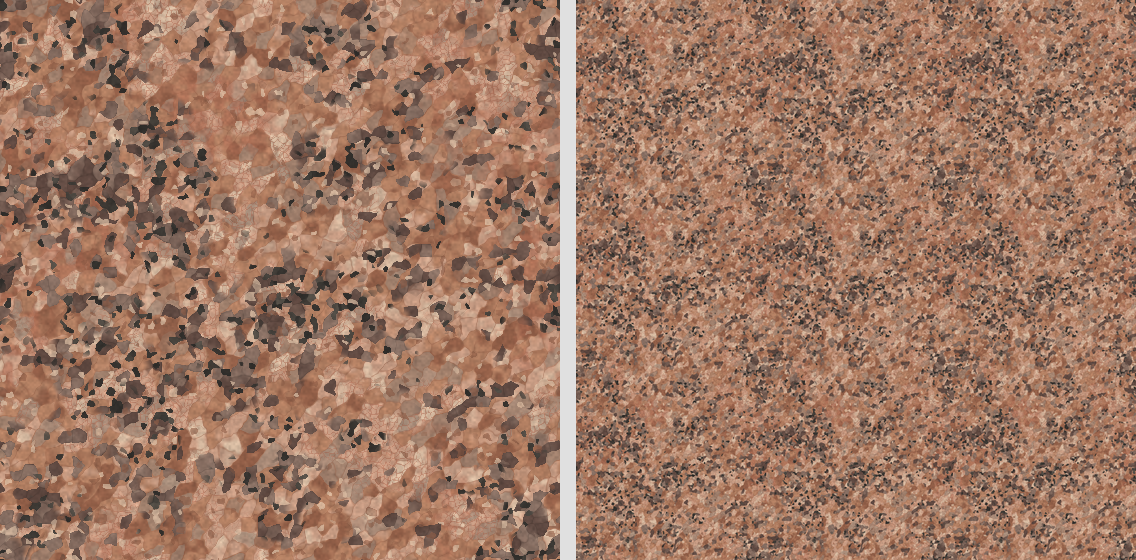
Left, the tile; right, the same tile 3 across and 3 down.
Reproduce this texture procedurally as a WebGL 2 fragment shader.

```glsl
#version 300 es
precision highp float;
// Polished red granite: stretched feldspar grains, clustered smoky quartz and
// small black mica flakes. Each mineral is a wrapped cellular layer with softly
// blended cells; wrapped noise bends the borders and mottles the faces.

uniform vec2 u_resolution;
out vec4 fragColor;

// Grains per canvas side (whole numbers keep the tile seamless)
const float FELDSPAR_CELLS = 35.0;
const float QUARTZ_CELLS = 48.0;
const float MICA_CELLS = 88.0;
const float CRACK_CELLS = 104.0;

const vec2 GRAIN_DIRECTION = vec2(0.64, 0.768);
const float QUARTZ_SHARE = 0.27;
const float MICA_SHARE = 0.09;
const float WARP = 0.010;
const float SPECKLE = 0.17;

const vec3 RUST = vec3(0.57, 0.37, 0.28);
const vec3 TAN = vec3(0.70, 0.50, 0.385);
const vec3 PINK = vec3(0.78, 0.61, 0.515);
const vec3 CREAM = vec3(0.84, 0.73, 0.63);
const vec3 HAZE = vec3(0.61, 0.51, 0.445);
const vec3 STAIN = vec3(0.66, 0.40, 0.31);
const vec3 QUARTZ_DARK = vec3(0.34, 0.26, 0.235);
const vec3 QUARTZ_LIGHT = vec3(0.52, 0.43, 0.385);
const vec3 MICA_DARK = vec3(0.17, 0.165, 0.155);
const vec3 MICA_LIGHT = vec3(0.33, 0.31, 0.28);

// Three random values for a lattice cell, repeating every "period" cells
vec3 hash3(vec2 cell, float period, float seed) {
  uvec3 v = uvec3(vec3(mod(cell, period), seed));
  v = v * 1664525u + 1013904223u;
  v.x += v.y * v.z; v.y += v.z * v.x; v.z += v.x * v.y;
  v ^= v >> 16u;
  v.x += v.y * v.z; v.y += v.z * v.x; v.z += v.x * v.y;
  return vec3(v >> 8u) / 16777216.0;
}

// Wrapped value noise, two channels
vec2 noise2(vec2 p, float period, float seed) {
  vec2 q = p * period, cell = floor(q), f = q - cell;
  f = f * f * (3.0 - 2.0 * f);
  vec2 a = hash3(cell, period, seed).xy;
  vec2 b = hash3(cell + vec2(1, 0), period, seed).xy;
  vec2 c = hash3(cell + vec2(0, 1), period, seed).xy;
  vec2 d = hash3(cell + vec2(1, 1), period, seed).xy;
  return mix(mix(a, b, f.x), mix(c, d, f.x), f.y);
}

// Cellular layer: xyz = random values of the grain, w = distance to its border
vec4 grains(vec2 p, float period, float seed, float stretch, float sharpness) {
  vec2 q = p * period, base = floor(q);
  vec2 across = vec2(-GRAIN_DIRECTION.y, GRAIN_DIRECTION.x);
  vec3 sum = vec3(0.0);
  float total = 0.0, nearest = 9.0, second = 9.0;
  for (int j = -2; j <= 2; j++) {
    for (int i = -2; i <= 2; i++) {
      vec2 cell = base + vec2(i, j);
      vec3 place = hash3(cell, period, seed);
      vec3 traits = hash3(cell, period, seed + 50.0);
      vec2 d = cell + 0.1 + 0.8 * place.xy - q;
      d = vec2(dot(d, GRAIN_DIRECTION) / stretch, dot(d, across) * stretch);
      float dist = length(d) - 0.25 * place.z;
      float weight = exp(-sharpness * dist);
      sum += weight * traits;
      total += weight;
      second = min(second, max(nearest, dist));
      nearest = min(nearest, dist);
    }
  }
  return vec4(sum / total, second - nearest);
}

void main() {
  vec2 p = gl_FragCoord.xy / u_resolution;

  // Shared noise fields
  vec2 bend = noise2(p, 40.0, 1.0) - 0.5 + 0.55 * (noise2(p, 112.0, 2.0) - 0.5);
  vec2 q = p + WARP * bend;
  vec2 broad = noise2(p, 5.0, 3.0);
  vec2 patchy = noise2(p, 14.0, 4.0);
  vec2 mottle = noise2(p, 64.0, 5.0);
  vec2 fine = 0.5 * (noise2(p, 144.0, 6.0) + noise2(p, 256.0, 7.0));
  float cluster = 0.35 * broad.x + 0.65 * patchy.x - 0.5;

  // Feldspar: rust to cream faces with hazy grains and thin joints
  vec4 spar = grains(q, FELDSPAR_CELLS, 10.0, 1.25, 30.0);
  float tone = spar.x + 0.45 * (mottle.x - 0.5) + 0.25 * (patchy.y - 0.5);
  vec3 color = mix(RUST, TAN, smoothstep(0.02, 0.32, tone));
  color = mix(color, PINK, smoothstep(0.42, 0.70, tone));
  color = mix(color, CREAM, smoothstep(0.80, 1.05, tone));
  color = mix(color, HAZE, 0.75 * smoothstep(0.74, 0.86, spar.y));
  color = mix(color, RUST, 0.40 * (1.0 - smoothstep(0.0, 0.14, spar.w)));

  // Red staining and fine cracks
  float stain = smoothstep(0.55, 0.85, broad.y) * smoothstep(0.35, 0.75, mottle.y);
  color = mix(color, STAIN, 0.55 * stain);
  float crack = grains(q, CRACK_CELLS, 11.0, 1.1, 20.0).w;
  float brittle = smoothstep(0.45, 0.65, tone) * smoothstep(0.40, 0.65, patchy.y);
  color = mix(color, STAIN, 0.5 * brittle * (1.0 - smoothstep(0.04, 0.22, crack)));

  // Quartz: rounded smoky grains in loose clusters
  vec4 smoky = grains(q, QUARTZ_CELLS, 12.0, 1.1, 26.0);
  float quartz = smoothstep(-0.04, 0.04, QUARTZ_SHARE + 0.8 * cluster - smoky.x);
  float glow = smoky.y + 0.5 * (mottle.y - 0.5);
  vec3 quartzColor = mix(QUARTZ_DARK, QUARTZ_LIGHT, smoothstep(0.1, 1.0, glow));
  quartzColor *= 0.90 + 0.12 * smoothstep(0.0, 0.2, smoky.w);
  color = mix(color, quartzColor, 0.93 * quartz);

  // Mica flakes, with rust specks and pale chips of the same size
  vec4 flake = grains(q, MICA_CELLS, 13.0, 1.0, 18.0);
  color = mix(color, RUST * 0.95, 0.6 * smoothstep(0.90, 0.96, flake.x));
  color = mix(color, CREAM, 0.75 * smoothstep(0.92, 0.97, flake.y));
  float mica = smoothstep(-0.03, 0.03, MICA_SHARE + 0.55 * cluster - flake.x);
  color = mix(color, mix(MICA_DARK, MICA_LIGHT, flake.z * flake.z), 0.95 * mica);

  // Fine speckle over the whole surface
  color *= 1.0 + SPECKLE * (fine.x + fine.y - 1.0);
  fragColor = vec4(clamp(color, 0.0, 1.0), 1.0);
}
```
